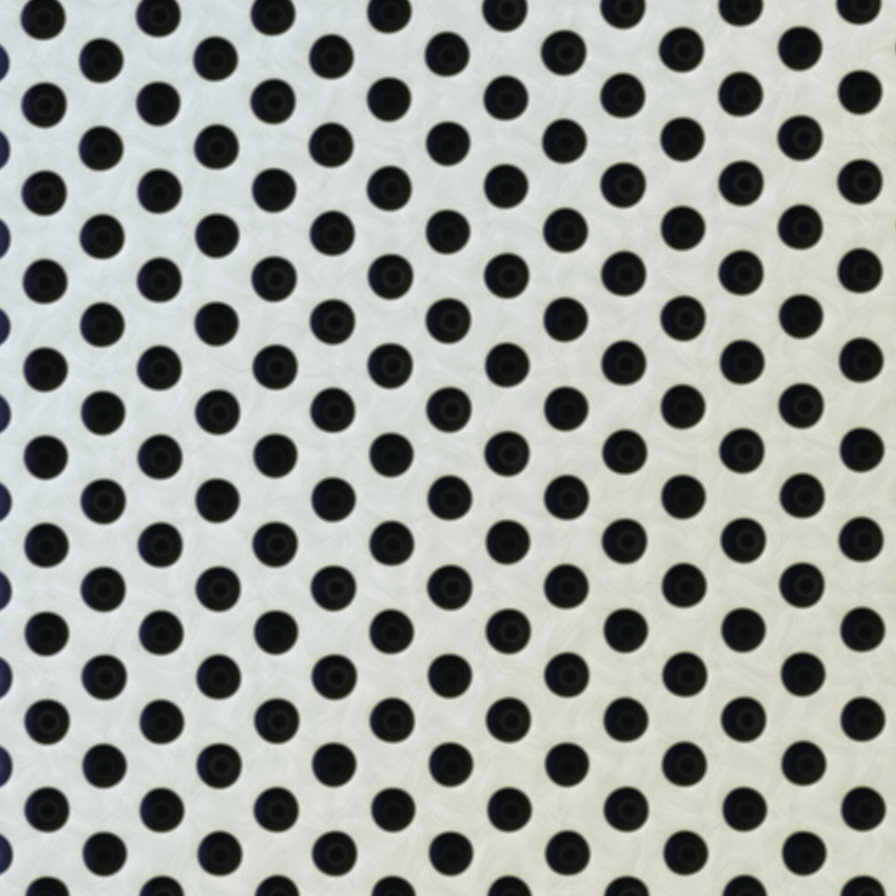
This pattern is drawn by a WebGL 1 fragment shader. Its source:

```glsl
precision highp float;

uniform vec2 u_resolution;

#define HOLE_RADIUS 0.0248
#define EDGE_SOFTNESS 0.0034
#define COLUMN_PITCH 0.12734
#define COLUMN_STRETCH 0.0029
#define ROW_PITCH 0.0982
#define ROW_FAN 0.00186
#define GRAIN_AMOUNT 0.028
#define PLATE_COOL vec3(0.835, 0.865, 0.875)
#define PLATE_WARM vec3(0.845, 0.845, 0.800)
#define HOLE_BLACK vec3(0.045, 0.055, 0.060)
#define HOLE_OLIVE vec3(0.160, 0.170, 0.095)
#define HOLE_NAVY vec3(0.150, 0.160, 0.290)

float hash(vec2 p) {
    return fract(sin(dot(p, vec2(12.99, 78.23))) * 4375.85);
}

// Warped, layered sines, roughly in -1..1
float grain(vec2 p) {
    float sum = 0.0;
    float amplitude = 0.6;
    p *= 75.0;
    for (int i = 0; i < 4; i++) {
        p = mat2(0.8, -0.6, 0.6, 0.8) * p * 1.6 + 1.3 * sin(p.yx);
        sum += amplitude * sin(p.x) * sin(p.y);
        amplitude *= 0.7;
    }
    return sum;
}

// Lattice coordinates with a slight perspective: columns widen, rows fan out
vec2 latticeCoord(vec2 p) {
    float left = 0.0534 - 0.0046 * p.y;
    float column = (p.x - left) / COLUMN_PITCH;
    column -= COLUMN_STRETCH * column * column;
    float row = (p.y + 0.0026) / (ROW_PITCH + ROW_FAN * p.x);
    return vec2(column, row);
}

vec3 plateColor(vec2 p) {
    float warmth = smoothstep(0.1, 1.5, p.x + 0.6 * (1.0 - p.y));
    vec3 color = mix(PLATE_COOL, PLATE_WARM, warmth);
    float mottle = grain(p);
    color += GRAIN_AMOUNT * mottle * vec3(1.0, 0.9, 1.1);
    return color + 0.012 * sin(p.x * 4.0 + 0.8) * sin(p.y * 3.0 + 0.5);
}

// q is the position inside a hole, with its rim at length 1
vec3 holeColor(vec2 q, vec2 p, float variation) {
    float r = length(q);
    float lowerRight = dot(q, vec2(0.75, -0.66));
    float olive = 0.75 * smoothstep(0.45, 1.05, r) * smoothstep(-0.6, 0.8, lowerRight);
    vec3 color = mix(HOLE_BLACK, HOLE_OLIVE, olive);

    // Blue fringe on the left rim, stronger towards the left of the plate
    float navy = smoothstep(0.35, 1.0, -q.x) * mix(0.85, 0.4, smoothstep(0.0, 0.6, p.x));
    navy = max(navy, 0.9 * smoothstep(0.02, 0.0, p.x));
    color = mix(color, HOLE_NAVY, navy);

    // Faint ring of the hole's far end
    vec2 ringCenter = vec2(0.16 * p.x, -0.06) + 0.12 * (variation - 0.5);
    float ringDistance = (length(q - ringCenter) - 0.42) / 0.14;
    float ring = exp(-ringDistance * ringDistance);
    return color + ring * (0.025 + 0.045 * variation) * vec3(1.0, 1.0, 0.85);
}

void main() {
    vec2 p = gl_FragCoord.xy / min(u_resolution.x, u_resolution.y);
    vec2 grid = latticeCoord(p);
    vec2 pitch = vec2(COLUMN_PITCH + 0.00078 * grid.x, ROW_PITCH + ROW_FAN * p.x);

    // Nearest hole of the two staggered sets
    vec2 cellA = fract(grid + 0.5) - 0.5;
    vec2 cellB = fract(grid) - 0.5;
    vec2 offsetA = cellA * pitch;
    vec2 offsetB = cellB * pitch;
    bool useA = dot(offsetA, offsetA) < dot(offsetB, offsetB);
    vec2 offset = useA ? offsetA : offsetB;
    vec2 id = floor(2.0 * (grid - (useA ? cellA : cellB)) + 0.5);
    float variation = hash(id);

    // Small differences in position, size and roundness
    offset += 0.0012 * (vec2(hash(id + 7.3), hash(id + 19.1)) - 0.5);
    float angle = atan(offset.y, offset.x);
    float radius = HOLE_RADIUS * (1.0 + 0.03 * (variation - 0.5));
    radius *= 1.0 + 0.012 * sin(3.0 * angle + 6.28 * variation);
    float edge = length(offset) - radius;
    vec2 q = offset / radius;

    // Plate with a shaded, yellowish upper left lip and a bright lower right lip
    vec3 color = plateColor(p);
    float lip = exp(-max(edge, 0.0) / 0.005);
    float side = dot(normalize(offset + 0.00001), vec2(0.7, -0.7));
    color -= lip * (0.5 - 0.5 * side) * vec3(0.07, 0.06, 0.15);
    color += lip * max(side, 0.0) * 0.07;

    float soft = max(EDGE_SOFTNESS, 0.75 / min(u_resolution.x, u_resolution.y));
    float plateMask = smoothstep(-soft, soft, edge);
    color = mix(holeColor(q, p, variation), color, plateMask);
    gl_FragColor = vec4(clamp(color, 0.0, 1.0), 1.0);
}
```
